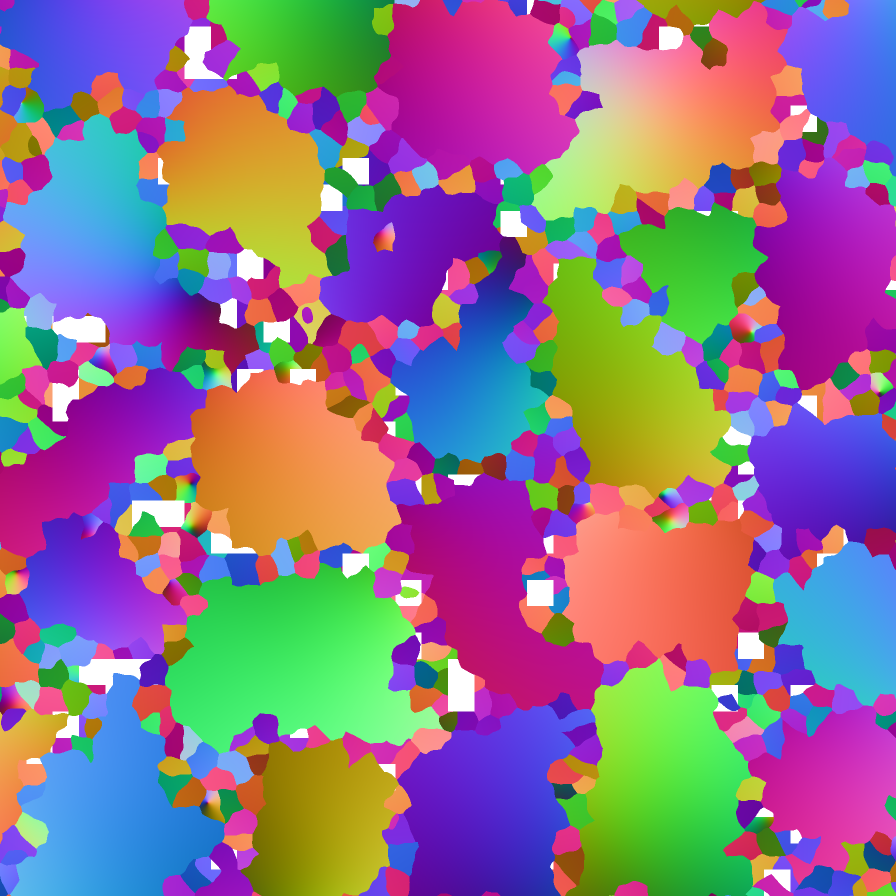
This pattern is drawn by a WebGL 1 fragment shader. Its source:

```glsl
precision highp float;
// Orientation map: large blocky regions with smooth colour gradients, seamed
// by small loose grains. Two layers of cellular noise give the shapes, and
// each colour is a unit direction remapped from -1..1 to 0..1.
uniform vec2 u_resolution;

const float REGION_SCALE = 4.8;
const float GRAIN_SCALE = 39.0;
const float GAP_SCALE = 34.0;

struct Cell {
  vec2 id;
  vec2 center;   // in canvas units
  float border;  // difference between the two nearest distances
};

vec3 hash3(vec2 p, float seed) {
  vec3 q = fract((p.xyx + seed) * vec3(0.1031, 0.1030, 0.0973));
  q += dot(q, q.yxz + 33.33);
  return fract((q.xxy + q.yzz) * q.zyx);
}

vec3 signedHash(vec2 p, float seed) {
  return hash3(p, seed) * 2.0 - 1.0;
}

// Layered sines, roughly -1..1 on each axis.
vec2 waves(vec2 p, float frequency) {
  vec2 q = p * frequency;
  vec2 broad = sin(q.yx + 1.7 * sin(q * 0.6 + vec2(1.3, 4.1)));
  vec2 fine = sin(q.yx * 2.3 + q * 1.1 + vec2(2.0, 0.7));
  return 0.65 * broad + 0.35 * fine;
}

// Cellular noise; squareness blends round distance into box distance and
// stretch varies the proportions of the cells.
Cell nearestCell(vec2 p, float scale, float jitter, float squareness,
                 float stretch, float seed) {
  vec2 q = p * scale;
  vec2 base = floor(q);
  Cell cell = Cell(base, p, 0.0);
  float first = 9.0;
  float second = 9.0;
  for (int y = -2; y <= 2; y++) {
    for (int x = -2; x <= 2; x++) {
      vec2 id = base + vec2(float(x), float(y));
      vec2 site = id + 0.5 + jitter * (hash3(id, seed).xy - 0.5);
      vec2 size = 1.0 + stretch * signedHash(id, seed + 19.0).xy;
      vec2 d = abs(q - site) * size;
      float dist = mix(length(d), max(d.x, d.y), squareness);
      if (dist < first) {
        second = first;
        first = dist;
        cell.id = id;
        cell.center = site / scale;
      } else {
        second = min(second, dist);
      }
    }
  }
  cell.border = second - first;
  return cell;
}

// Six principal directions: blue, olive, purple, green, magenta, salmon.
vec3 principalDirection(float index) {
  if (index < 1.0) return vec3(-0.50, 0.22, 0.75);
  if (index < 2.0) return vec3(0.40, 0.32, -0.85);
  if (index < 3.0) return vec3(-0.10, -0.65, 0.75);
  if (index < 4.0) return vec3(-0.60, 0.60, -0.50);
  if (index < 5.0) return vec3(0.50, -0.85, 0.10);
  return vec3(0.93, 0.05, -0.25);
}

// Turns the direction gradually with the offset from the cell centre.
vec3 orientationColor(vec3 direction, vec2 offset, float turn, vec2 id, float seed) {
  vec3 tiltX = normalize(signedHash(id, seed) + 0.01);
  vec3 tiltY = normalize(cross(tiltX, signedHash(id, seed + 7.0)) + 0.01);
  vec3 tilted = direction + turn * (tiltX * offset.x + tiltY * offset.y);
  return 0.5 + 0.5 * normalize(tilted + 0.001);
}

vec3 regionColor(vec2 p, Cell region) {
  float index = mod(region.id.x + 2.0 * region.id.y, 6.0);
  vec3 direction = principalDirection(index) + 0.3 * signedHash(region.id, 41.0);
  vec2 offset = p - region.center + 0.006 * waves(p, 19.0);
  return orientationColor(direction, offset, 5.0, region.id, 53.0);
}

vec3 grainColor(vec2 p, Cell grain, vec3 traits) {
  vec3 direction = principalDirection(floor(traits.y * 6.0));
  direction += 0.55 * signedHash(grain.id, 67.0) + vec3(0.12, -0.25, 0.1);
  float turn = traits.z > 0.96 ? 150.0 : 3.0;  // a few grains are rainbows
  return orientationColor(direction, p - grain.center, turn, grain.id, 71.0);
}

vec3 mapColor(vec2 p) {
  vec2 bent = p + 0.0022 * waves(p, 140.0);
  Cell grain = nearestCell(bent, GRAIN_SCALE, 0.95, 0.15, 0.2, 3.0);
  vec3 traits = hash3(grain.id, 29.0);

  // Whole grains join a region, which leaves its outline scalloped.
  vec2 site = grain.center + 0.016 * waves(grain.center, 18.0);
  Cell region = nearestCell(site, REGION_SCALE, 0.8, 0.8, 0.3, 11.0);
  float seam = 0.13 + 0.10 * waves(grain.center, 23.0).x;
  bool loose = region.border < seam || traits.x > 0.997;
  if (!loose) return regionColor(p, region);

  // Square white gaps show between some of the loose grains.
  bool gap = hash3(floor(p * GAP_SCALE), 83.0).x < 0.14;
  if (gap && traits.x < 0.55) return vec3(1.0);
  return grainColor(p, grain, traits);
}

void main() {
  float side = min(u_resolution.x, u_resolution.y);
  vec3 color = vec3(0.0);
  // Four samples per pixel smooth the edges.
  for (int y = 0; y < 2; y++) {
    for (int x = 0; x < 2; x++) {
      vec2 shift = vec2(float(x), float(y)) * 0.5 - 0.25;
      color += mapColor((gl_FragCoord.xy + shift) / side);
    }
  }
  gl_FragColor = vec4(color * 0.25, 1.0);
}
```
